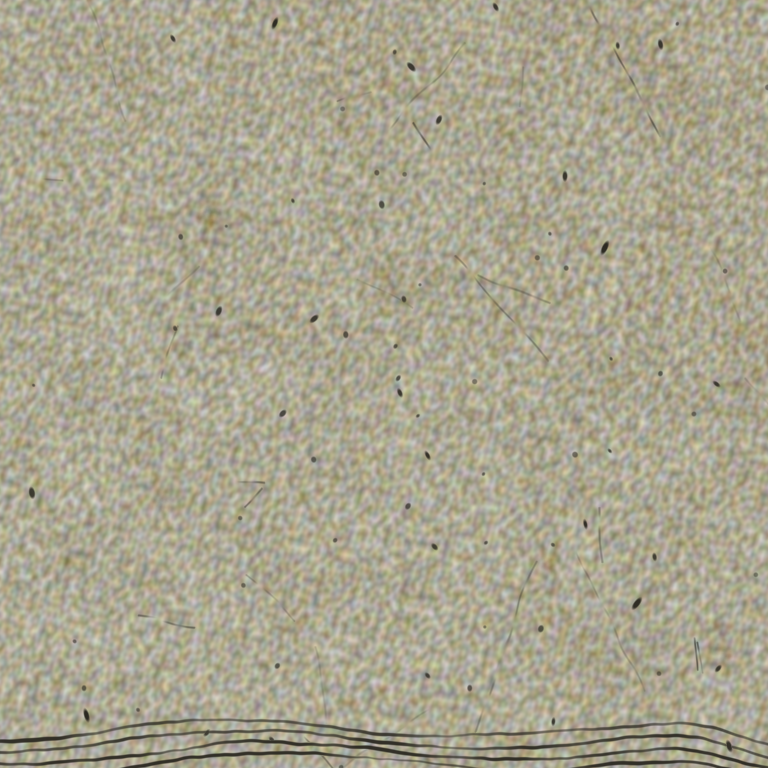
Reproduce this texture procedurally as a Shadertoy shader.

```glsl
#define PAPER vec3(0.678, 0.663, 0.582)
#define INK vec3(0.17, 0.16, 0.13)
#define OCHRE vec3(0.56, 0.46, 0.30)
#define GRAIN_SCALE 125.0
#define GRAIN_CONTRAST 0.19
#define TINT_CONTRAST 0.17
#define SPECK_CELLS 24.0
#define SCRATCHES 26
#define BLOTCHES 9
#define CONTOURS 4

// Integer hash giving two values in 0..1
vec2 hash2(vec2 p) {
    uvec2 q = uvec2(ivec2(floor(p))) * 1664525u + 1013904223u;
    q.x += q.y * 1664525u;
    q.y += q.x * 1664525u;
    q ^= q >> 16u;
    q.x += q.y * 1664525u;
    q.y += q.x * 1664525u;
    q ^= q >> 16u;
    return vec2(q & 65535u) / 65535.0;
}

float cornerSlope(vec2 cell, vec2 offset) {
    float angle = 6.2832 * hash2(cell).x;
    return dot(vec2(cos(angle), sin(angle)), offset);
}

float gradientNoise(vec2 p) {
    vec2 i = floor(p), f = p - i;
    vec2 u = f * f * f * (f * (f * 6.0 - 15.0) + 10.0);
    vec2 e = vec2(1.0, 0.0);
    return mix(mix(cornerSlope(i, f), cornerSlope(i + e, f - e), u.x),
               mix(cornerSlope(i + e.yx, f - e.yx), cornerSlope(i + 1.0, f - 1.0), u.x), u.y);
}

float fbm(vec2 p) {
    float sum = 0.0, amp = 0.6;
    for (int i = 0; i < 4; i++) {
        sum += amp * gradientNoise(p);
        p = mat2(1.6, 1.2, -1.2, 1.6) * p + 17.0;
        amp *= 0.55;
    }
    return sum;
}

float stroke(float dist, float halfWidth, float blur) {
    return 1.0 - smoothstep(halfWidth - blur, halfWidth + blur, dist);
}

// Small dark flecks, denser around the middle
float specks(vec2 uv, float blur) {
    float ink = 0.0;
    vec2 home = floor(uv * SPECK_CELLS);
    for (int k = 0; k < 9; k++) {
        vec2 cell = home + vec2(k % 3, k / 3) - 1.0;
        vec2 place = hash2(cell + 301.0), kind = hash2(cell + 733.0);
        vec2 center = (cell + place) / SPECK_CELLS;
        float chance = mix(0.10, 0.30, exp(-14.0 * dot(center - 0.55, center - 0.55)));
        float angle = 1.57 + 1.8 * (place.y - 0.5);
        vec2 axis = vec2(cos(angle), sin(angle)), d = uv - center;
        d = vec2(dot(d, axis) / mix(1.0, 2.6, kind.y * kind.y), dot(d, vec2(-axis.y, axis.x)));
        float radius = mix(0.0016, 0.0036, place.x);
        ink = max(ink, step(kind.x, chance) * mix(0.45, 1.0, kind.y) * stroke(length(d), radius, blur));
    }
    return ink;
}

// Thin broken scratches in mixed directions, most of them faint
float scratches(vec2 uv, float blur) {
    float ink = 0.0;
    vec2 p = uv + 0.007 * vec2(gradientNoise(uv * 16.0), gradientNoise(uv * 16.0 + 50.0));
    float wear = smoothstep(-0.35, 0.2, gradientNoise(uv * 45.0));
    for (int i = 0; i < SCRATCHES; i++) {
        vec2 seed = vec2(i, 91), shape = hash2(seed + 40.0);
        float angle = 3.1416 * shape.x, reach = mix(0.015, 0.13, shape.y * shape.y);
        vec2 axis = vec2(cos(angle), sin(angle)), d = p - hash2(seed);
        float along = clamp(dot(d, axis), -reach, reach);
        float strength = mix(0.18, 0.62, pow(hash2(seed + 80.0).x, 2.0));
        ink = max(ink, strength * wear * stroke(length(d - axis * along), 0.0012, blur));
    }
    return ink;
}

// Wavy engraved lines along the lower edge
float contours(vec2 uv, float blur) {
    float ink = 0.0;
    for (int i = 0; i < CONTOURS; i++) {
        float n = float(i);
        float wave = (0.016 - 0.008 * uv.x) * cos(10.1 * (uv.x - 0.29 - 0.03 * n));
        float y = 0.050 - 0.0145 * n + wave - 0.03 * smoothstep(0.88, 1.02, uv.x);
        y += 0.008 * gradientNoise(vec2(uv.x * 7.0, n * 5.3 + 0.5)) + 0.002 * gradientNoise(vec2(uv.x * 45.0, n + 0.5));
        float press = gradientNoise(vec2(uv.x * 11.0, n * 3.7 + 9.4));
        float width = 0.0019 + 0.0014 * press;
        ink = max(ink, clamp(0.72 + 0.06 * n + 0.7 * press, 0.2, 0.95) * stroke(abs(uv.y - y), width, blur));
    }
    return ink;
}

void mainImage(out vec4 fragColor, in vec2 fragCoord) {
    vec2 uv = fragCoord / iResolution.xy;
    float blur = max(0.0013, 0.8 / iResolution.y);

    // Broad ochre staining, greyer toward the lower left
    float cloud = fbm(uv * 6.0 + 3.0);
    float stain = 0.13 * smoothstep(-0.1, 0.5, cloud + 0.35 * (uv.x + uv.y - 1.0));
    stain += 0.30 * smoothstep(0.12, 0.6, fbm(uv * 19.0 + 60.0));
    for (int i = 0; i < BLOTCHES; i++) {
        vec2 seed = vec2(i, 211), d = uv - hash2(seed);
        float size = mix(0.008, 0.022, hash2(seed + 9.0).x);
        stain += 0.4 * exp(-dot(d, d) / (size * size)) * (0.7 + fbm(uv * 60.0));
    }
    vec3 color = mix(PAPER, OCHRE, clamp(stain, 0.0, 0.7));
    color += 0.05 * fbm(uv * 9.0 + 120.0);

    // Fine fibrous grain in brightness and tint
    vec2 fiber = mat2(1.0, 0.12, -0.25, 0.8) * uv * GRAIN_SCALE;
    color += GRAIN_CONTRAST * (0.9 * gradientNoise(fiber) + 0.6 * gradientNoise(fiber * 0.57 + 31.0));
    color += TINT_CONTRAST * vec3(0.12, 0.0, -1.0) * gradientNoise(fiber * 0.62 + 200.0);
    color += TINT_CONTRAST * vec3(-0.35, 0.3, 0.0) * gradientNoise(fiber * 0.75 + 400.0);

    // Dark marks on top
    float ink = max(specks(uv, blur), max(scratches(uv, blur), contours(uv, blur)));
    color = mix(color, INK, ink);
    fragColor = vec4(clamp(color, 0.0, 1.0), 1.0);
}
```
